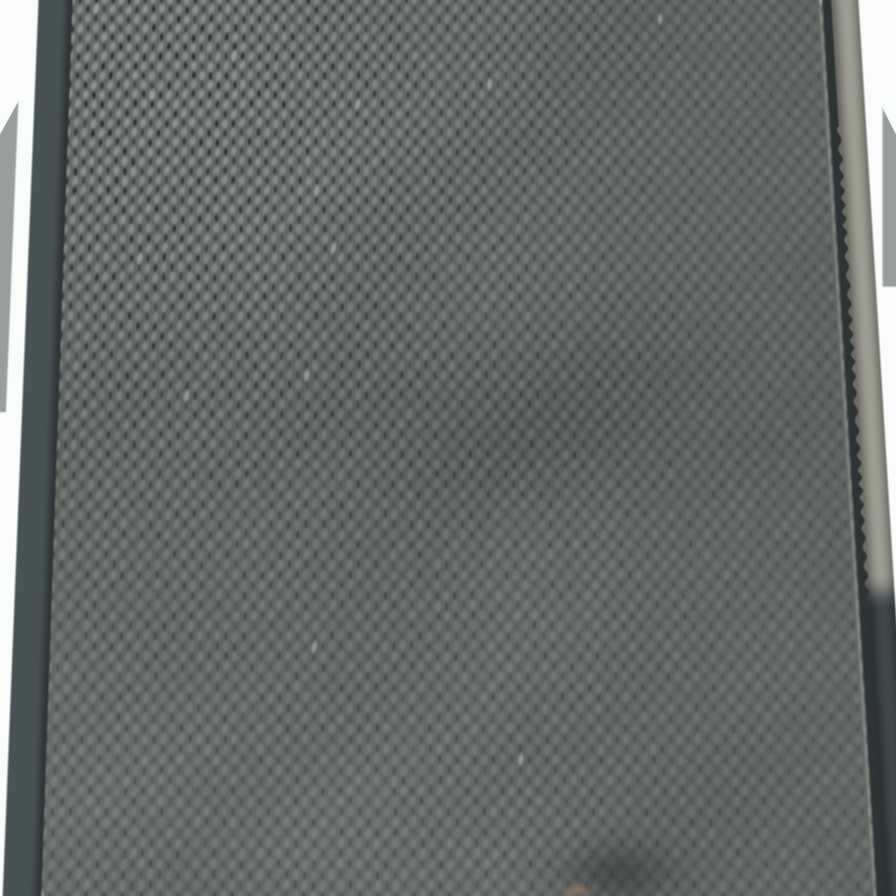
Reproduce this texture procedurally as a WebGL 2 fragment shader.

```glsl
#version 300 es
precision highp float;

uniform vec2 u_resolution;
out vec4 fragColor;

// Lattice: columns across the mat, staggered row pairs down the canvas
const vec2 REPEATS = vec2(46.0, 45.0);
const vec2 PAD_SIZE = vec2(0.27, 0.34);
const vec2 PIT_SIZE = vec2(0.16, 0.27);
const float PAD_TILT = 0.16;
const float PIT_TILT = 0.04;
const float WEAR = 0.035;
const float SPECK_SHARE = 0.003;
const float EDGE_SOFTNESS = 0.0018;

// Mat edges: x at the bottom, x at the top
const vec2 MAT_LEFT = vec2(0.046, 0.081);
const vec2 MAT_RIGHT = vec2(0.979, 0.918);
const vec2 FRAME_LEFT = vec2(0.003, 0.043);
const float GAP_WIDTH = 0.012;
const float RAIL_WIDTH = 0.040;
const float TEETH = 56.0;

const vec3 RUBBER = vec3(0.368, 0.388, 0.377);
const vec3 PAD_LIGHT = vec3(0.100, 0.104, 0.100);
const vec3 PIT_SHADE = vec3(0.112, 0.106, 0.088);
const vec3 SPECK = vec3(0.61, 0.62, 0.60);
const vec3 FRAME = vec3(0.28, 0.32, 0.33);
const vec3 SHADOW = vec3(0.18, 0.20, 0.21);
const vec3 RAIL = vec3(0.56, 0.56, 0.52);
const vec3 WHITE = vec3(0.98, 0.99, 0.99);
const vec3 GREY = vec3(0.60, 0.62, 0.61);
const vec3 RUST = vec3(0.58, 0.46, 0.37);

float hash(vec2 p) {
    vec3 h = fract(vec3(p.xyx) * 0.1031);
    h += dot(h, h.yzx + 33.33);
    return fract((h.x + h.y) * h.z);
}

float past(float edge, float x) {
    return smoothstep(-EDGE_SOFTNESS, EDGE_SOFTNESS, x - edge);
}

float spot(vec2 p, vec2 center, vec2 size) {
    vec2 d = (p - center) / size;
    return exp(-dot(d, d));
}

// Offset to the nearest point of a staggered lattice, and its identity
vec2 stagger(vec2 q, out vec2 id) {
    vec2 even = round(q);
    vec2 odd = round(q - 0.5) + 0.5;
    vec2 a = q - even;
    vec2 b = q - odd;
    bool useEven = dot(a, a) < dot(b, b);
    id = 2.0 * (useEven ? even : odd);
    return useEven ? a : b;
}

float lozenge(vec2 d, vec2 size, float tilt) {
    d.x -= tilt * d.y;
    return 1.0 - smoothstep(0.1, 1.2, length(d / size));
}

// Slow unevenness of the light over the mat
float unevenness(vec2 p) {
    float w = sin(p.x * 9.0 + 2.0 * sin(p.y * 5.0)) * sin(p.y * 11.0 - p.x * 4.0);
    w += 0.5 * sin(p.x * 23.0 - p.y * 17.0 + sin(p.y * 19.0));
    return 0.009 * w;
}

vec3 matSurface(vec2 p, float across) {
    float down = p.y + 0.06 * p.y * (p.y - 1.0);
    vec2 q = vec2(across, down) * REPEATS;
    q += 0.04 * sin(q.yx * 1.7 + 2.0 * sin(q * 0.6));
    vec2 padId, pitId;
    vec2 pad = stagger(q, padId);
    vec2 pit = stagger(q + vec2(0.5, 0.0), pitId);
    float chance = hash(padId + 71.0);

    // Relief is strongest toward the upper left
    float glare = spot(p, vec2(0.13, 0.92), vec2(0.36, 0.38));
    float relief = 0.62 + 0.95 * glare - 0.18 * smoothstep(0.5, 1.0, p.x);
    vec3 color = RUBBER + unevenness(p) + 0.02 * glare;
    color += 0.025 * spot(p, vec2(0.25, 0.1), vec2(0.5, 0.25));
    color -= 0.035 * spot(p, vec2(0.6, 0.53), vec2(0.3, 0.10));
    float padMask = lozenge(pad, PAD_SIZE, PAD_TILT);
    float pitMask = lozenge(pit, PIT_SIZE, PIT_TILT);
    color += (PAD_LIGHT * relief + WEAR * (chance - 0.5)) * padMask;
    color -= PIT_SHADE * relief * (0.65 + 0.7 * hash(pitId)) * pitMask;

    // Scattered specks, a smudge and a rusty fleck
    float speck = step(1.0 - SPECK_SHARE, chance) * lozenge(pad, vec2(0.18, 0.36), PAD_TILT);
    color = mix(color, SPECK, 0.8 * speck);
    color = mix(color, SHADOW, 0.55 * spot(p, vec2(0.69, 0.025), vec2(0.055, 0.03)));
    return mix(color, RUST, 0.8 * spot(p, vec2(0.645, 0.006), vec2(0.012, 0.006)));
}

void main() {
    vec2 p = gl_FragCoord.xy / u_resolution;
    float left = mix(MAT_LEFT.x, MAT_LEFT.y, p.y);
    float right = mix(MAT_RIGHT.x, MAT_RIGHT.y, p.y);
    float frame = mix(FRAME_LEFT.x, FRAME_LEFT.y, p.y);

    // Left side: pale surround, dark frame, shaded seam, then the mat
    float greyBand = past(0.54, p.y) * past(p.y, 0.85 + 1.8 * p.x);
    vec3 color = mix(WHITE, GREY, greyBand * past(p.x, frame - 0.018));
    vec3 side = mix(FRAME, SHADOW, smoothstep(left - 0.014, left, p.x));
    color = mix(color, side, past(frame, p.x));
    float across = (p.x - left) / (right - left);
    color = mix(color, matSurface(p, across), past(left, p.x));

    // Right side: lit rim, toothed gap, rounded rail and pale surround
    color += 0.10 * spot(p, vec2(right - 0.003, p.y), vec2(0.002, 1.0));
    color = mix(color, SHADOW, past(right, p.x));
    float tooth = sin(6.28318 * TEETH * p.y + 1.5 * sin(p.y * 41.0));
    tooth *= 0.002 * past(p.y, 0.86);
    float turn = clamp((p.x - right - GAP_WIDTH) / (RAIL_WIDTH - GAP_WIDTH), 0.0, 1.0);
    vec3 rail = mix(FRAME * 0.8, RAIL, smoothstep(0.32, 0.36, p.y));
    rail *= 0.76 + 0.34 * sin(3.14159 * turn);
    color = mix(color, rail, past(right + GAP_WIDTH * 0.8 + tooth, p.x));
    float greyPatch = past(0.985, p.x) * past(0.68, p.y) * past(p.y, 2.8 - 1.95 * p.x);
    color = mix(color, mix(WHITE, GREY, greyPatch), past(right + RAIL_WIDTH, p.x));

    fragColor = vec4(clamp(color, 0.0, 1.0), 1.0);
}
```
